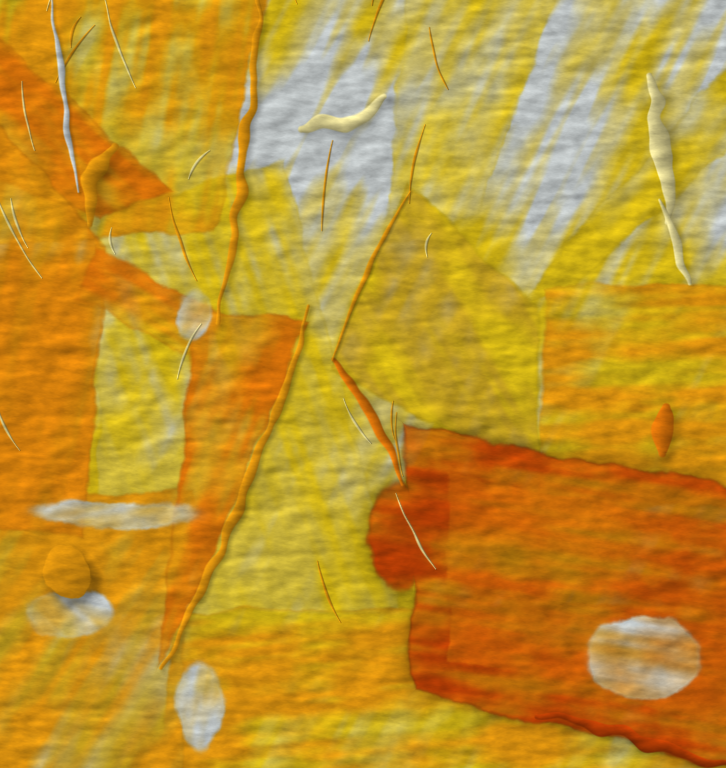
A Shadertoy shader for this texture:

```glsl
// Abstract acrylic painting: translucent yellow, amber and red knife strokes over white.

const vec3 WHITE  = vec3(.72, .74, .74);
const vec3 PALE   = vec3(.75, .70, .42);
const vec3 CREAM  = vec3(.82, .78, .54);
const vec3 YELLOW = vec3(.78, .67, .08);
const vec3 OCHRE  = vec3(.71, .56, .14);
const vec3 AMBER  = vec3(.81, .54, .06);
const vec3 ORANGE = vec3(.79, .42, .04);
const vec3 RED    = vec3(.65, .22, .02);
const float EDGE = .0025;              // softness of stroke borders
const float ROUGH = .022;              // raggedness of stroke borders
const vec2 BRISTLE = vec2(5, 48);      // streak frequency along, across
const float RELIEF = .55;              // strength of surface light
const int SCRATCHES = 24;

vec2 pos;      // position in canvas heights
vec2 ragged;   // position with wobble, for torn borders
vec3 canvas;   // colour painted so far

float hash(vec2 p) {
  vec3 q = fract(p.xyx * .1031);
  q += dot(q, q.yzx + 33.33);
  return fract((q.x + q.y) * q.z);
}

float noise(vec2 p) {
  vec2 i = floor(p), f = fract(p);
  f = f * f * (3. - 2. * f);
  return mix(mix(hash(i), hash(i + vec2(1, 0)), f.x),
             mix(hash(i + vec2(0, 1)), hash(i + vec2(1, 1)), f.x), f.y);
}

float fbm(vec2 p) {
  float sum = 0., amp = .5;
  for (int i = 0; i < 5; i++) {
    sum += amp * noise(p);
    p = mat2(1.6, 1.2, -1.2, 1.6) * p + 17.3;
    amp *= .5;
  }
  return sum;
}

// Bristle marks running along the given angle
float streaks(float angle) {
  vec2 dir = vec2(cos(angle), sin(angle));
  vec2 q = vec2(dot(pos, dir), dot(pos, vec2(-dir.y, dir.x))) * BRISTLE + 40.;
  return .5 * noise(q) + .3 * noise(q * 2.3) + .2 * noise(q * vec2(3, .35));
}

float side(vec2 a, vec2 b) {
  vec2 d = normalize(b - a);
  return dot(ragged - a, vec2(d.y, -d.x));
}

// Signed distance to a convex, counter-clockwise quad
float quad(vec4 ab, vec4 cd) {
  return max(max(side(ab.xy, ab.zw), side(ab.zw, cd.xy)),
             max(side(cd.xy, cd.zw), side(cd.zw, ab.xy)));
}

float oval(vec2 c, vec2 r) {
  return (length((ragged - c) / r) - 1.) * min(r.x, r.y);
}

// Translucent stroke: bristles and blotches vary tint and cover
void paint(float d, float angle, vec3 thin, vec3 thick, float cover) {
  float s = streaks(angle), blotch = fbm(pos * 9. + angle * 7. + thick.g * 50.);
  vec3 tint = mix(thin, thick, smoothstep(.32, .62, .45 * s + .55 * blotch));
  tint *= .93 + .14 * s;
  float alpha = clamp(cover + 2.2 * (.4 * s + .6 * blotch - .45), 0., 1.);
  canvas = mix(canvas, tint, alpha * smoothstep(EDGE, -EDGE, d));
  float rim = d / EDGE;
  canvas = mix(canvas, thick * .83, .4 * cover * cover * exp(-rim * rim));
}

void bare(float x, float y, float rx, float ry, float angle) {
  paint(oval(vec2(x, y), vec2(rx, ry)), angle, PALE, WHITE, .7);
}

// Raised, tapering bead of paint from a to b, lit from the left
void ridge(vec4 ends, float bow, float width, vec3 tint) {
  vec2 ab = ends.zw - ends.xy, n = vec2(-ab.y, ab.x) / length(ab), q = pos - ends.xy;
  float t = clamp(dot(q, ab) / dot(ab, ab), 0., 1.);
  float wobble = width * 1.6 * (noise(vec2(t * length(ab) * 35., ends.x * 90.)) - .5);
  vec2 r = q - ab * t - n * (bow * 4. * t * (1. - t) + wobble);
  float w = width * (.3 + .7 * sin(3.1416 * t)) * (.6 + .8 * noise(pos * 45.));
  float lit = clamp(dot(r, n) * sign(n.y - n.x) / w, -1., 1.);
  float shadow = length(r - vec2(.6, -.4) * width) - w;
  canvas *= 1. - .3 * smoothstep(width, -width, shadow);
  canvas = mix(canvas, tint * (.94 + .22 * lit), smoothstep(EDGE, -EDGE, 1.5 * (length(r) - w)));
}

void mainImage(out vec4 fragColor, in vec2 fragCoord) {
  pos = fragCoord / iResolution.y;
  ragged = pos + ROUGH * (vec2(fbm(pos * 22.), fbm(pos * 22. + 60.)) - .5);

  // White ground with a yellow wash, fuller lower down
  float wash = .5 * streaks(1.1) + .5 * fbm(pos * 6.) + .14 * smoothstep(.8, .4, pos.y);
  canvas = mix(WHITE, PALE, smoothstep(.42, .56, wash));
  canvas = mix(canvas, YELLOW, smoothstep(.53, .7, wash));

  // Yellow layers
  paint(quad(vec4(.5, .68, .62, .72), vec4(.76, 1.1, .54, 1.1)), 1.15, PALE, YELLOW, .55);
  paint(quad(vec4(.68, .61, .74, .62), vec4(1, .85, 1, .97)), .95, PALE, YELLOW, .75);
  paint(quad(vec4(.13, .2, .52, .2), vec4(.37, .79, .13, .72)), 1.9, PALE, YELLOW, .62);
  paint(quad(vec4(-.1, .68, .28, .7), vec4(.37, 1.1, -.1, 1.1)), 1.4, YELLOW, AMBER, .85);
  paint(quad(vec4(.43, .52, .7, .38), vec4(.7, .6, .53, .76)), 2.1, OCHRE, YELLOW, .9);

  // Amber layers
  paint(quad(vec4(.7, .34, 1, .34), vec4(1, .63, .71, .625)), .05, YELLOW, AMBER, .72);
  paint(quad(vec4(.2, -.1, 1, -.1), vec4(1, .22, .23, .2)), .1, YELLOW, AMBER, .75);
  paint(quad(vec4(-.1, -.1, .23, -.1), vec4(.25, .36, -.1, .36)), 1., OCHRE, AMBER, .75);
  paint(quad(vec4(-.1, .8, .13, .72), vec4(.22, .755, -.02, .97)), 2.4, AMBER, ORANGE, .85);
  paint(quad(vec4(-.1, .32, .11, .3), vec4(.14, .68, -.1, .95)), 1.35, AMBER, mix(AMBER, ORANGE, .5), .95);
  paint(quad(vec4(.1, .61, .27, .53), vec4(.27, .6, .13, .68)), 2.6, AMBER, ORANGE, .7);
  paint(quad(vec4(.21, .14, .235, .18), vec4(.395, .58, .255, .6)), 1.2, AMBER, ORANGE, .85);

  // Red slab with a rounded lobe
  float slab = min(quad(vec4(.54, .1, 1, -.01), vec4(1, .355, .525, .447)),
                   oval(vec2(.515, .3), vec2(.035, .065)));
  canvas *= 1. - .3 * exp(-max(slab, 0.) * 110.);
  paint(slab, -.15, ORANGE, RED, .92);
  paint(slab + .05, -.15, AMBER, ORANGE, .25);

  // Bare white patches
  bare(.84, .145, .075, .055, -.15);
  bare(.15, .33, .1, .018, .2);
  bare(.09, .2, .055, .03, 2.4);
  bare(.26, .08, .03, .06, 1.4);
  bare(.25, .59, .02, .03, 1.);

  // Fine scattered scratches
  for (int i = 0; i < SCRATCHES; i++) {
    float k = float(i), lean = mix(.9, 2.2, hash(vec2(k, 3)));
    vec2 a = vec2(hash(vec2(k, 1)) * .6, hash(vec2(k, 2)));
    vec2 b = a + vec2(cos(lean), sin(lean)) * mix(.03, .13, hash(vec2(k, 4)));
    ridge(vec4(a, b), .004, .0014, k < 12. ? AMBER : CREAM);
  }

  // Thick ridges
  ridge(vec4(.28, .58, .34, 1.01), -.008, .007, AMBER);
  ridge(vec4(.21, .13, .405, .6), -.012, .006, AMBER);
  ridge(vec4(.43, .53, .525, .37), .012, .007, ORANGE);
  ridge(vec4(.435, .53, .535, .75), .01, .003, AMBER);
  ridge(vec4(.11, .71, .145, .81), .008, .014, AMBER);
  ridge(vec4(.7, .07, .96, 0), .004, .008, RED);
  ridge(vec4(.86, .41, .865, .47), 0., .014, ORANGE);
  ridge(vec4(.835, .9, .865, .71), .012, .014, CREAM);
  ridge(vec4(.86, .74, .895, .63), .004, .007, CREAM);
  ridge(vec4(.39, .84, .5, .875), -.012, .012, CREAM);
  ridge(vec4(.065, 1, .1, .75), 0., .004, WHITE);

  // Round dab
  vec2 dab = (ragged - vec2(.086, .255)) / .032;
  canvas *= 1. - .35 * smoothstep(1.4, .8, length(dab - vec2(.2, -.3)));
  canvas = mix(canvas, AMBER * (.95 + .2 * dot(dab, vec2(-.5, .7))), smoothstep(1.05, .95, length(dab)));

  // Surface relief
  vec2 grain = pos * vec2(28, 65);
  canvas *= 1. + RELIEF * (fbm(grain) - fbm(grain + vec2(-.25, .35)));
  fragColor = vec4(clamp(canvas, 0., 1.), 1);
}
```
